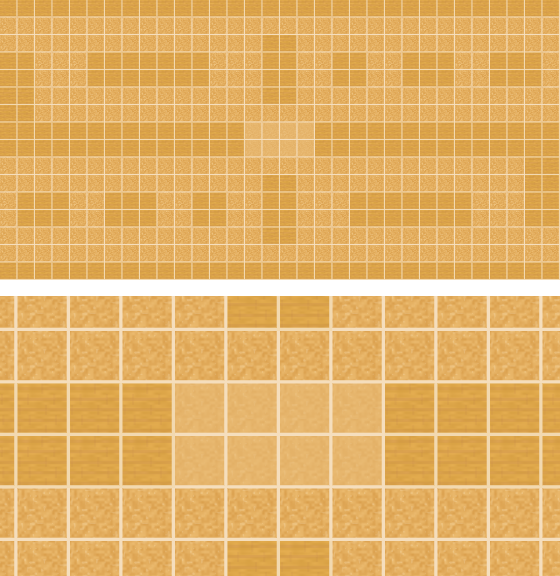
Top: the whole. Bottom: its middle third, enlarged.
Give the GLSL for this pattern, as a WebGL 2 fragment shader.

```glsl
#version 300 es
precision highp float;

uniform vec2 u_resolution;
out vec4 fragColor;

const vec2 GRID = vec2(32.0, 16.0);     // tiles across and down
const float LINE_WIDTH = 0.0625;        // grout, in tiles
const float GRAINS = 19.0;              // sand grains along a tile
const float PLANKS = 5.0;               // boards in a dark tile
const float SAND_CONTRAST = 0.13;
const float WOOD_CONTRAST = 0.05;
const float CENTRE_FADE = 0.6;

const vec3 SAND = vec3(0.89, 0.68, 0.37);
const vec3 PALE_SAND = vec3(0.91, 0.73, 0.46);
const vec3 WOOD = vec3(0.872, 0.655, 0.29);
const vec3 WOOD_SEAM = vec3(0.835, 0.61, 0.29);
const vec3 GROUT_ON_SAND = vec3(0.96, 0.87, 0.74);
const vec3 GROUT_ON_WOOD = vec3(0.95, 0.85, 0.69);

// Dark blocks of the upper half: first column, first row, last column, last row
const vec4 BLOCKS[9] = vec4[9](
    vec4(0, 0, 31, 0), vec4(0, 3, 1, 6), vec4(5, 3, 11, 4),
    vec4(15, 2, 16, 5), vec4(19, 3, 20, 4), vec4(23, 3, 25, 4),
    vec4(28, 3, 30, 4), vec4(0, 7, 13, 7), vec4(18, 7, 31, 7));

float hash(vec2 p) {
    uvec2 q = uvec2(ivec2(p) + 4096);
    uint h = (q.x * 73856u) ^ (q.y * 19349u);
    h = (h ^ (h >> 15)) * 739397u;
    h = (h ^ (h >> 13)) * 974711u;
    return float((h ^ (h >> 16)) & 65535u) / 65535.0;
}

float noise(vec2 p) {
    vec2 i = floor(p), f = fract(p);
    f = f * f * (3.0 - 2.0 * f);
    return mix(mix(hash(i), hash(i + vec2(1, 0)), f.x),
               mix(hash(i + vec2(0, 1)), hash(i + vec2(1, 1)), f.x), f.y);
}

bool inBlock(vec2 cell, vec4 block) {
    return all(greaterThanEqual(cell, block.xy)) && all(lessThanEqual(cell, block.zw));
}

// The lower half is the upper half turned by 180 degrees
bool isWood(vec2 cell) {
    if (cell.y >= GRID.y * 0.5) cell = GRID - 1.0 - cell;
    for (int i = 0; i < BLOCKS.length(); i++) {
        if (inBlock(cell, BLOCKS[i])) return true;
    }
    return false;
}

vec3 sandColor(vec2 local) {
    float grain = noise(local * GRAINS);
    float speck = smoothstep(0.7, 0.95, noise(local * GRAINS + 57.3));
    return mix(SAND, PALE_SAND, speck) + SAND_CONTRAST * (grain - 0.5) * vec3(0.5, 0.8, 1.0);
}

vec3 woodColor(vec2 local, vec2 pixel) {
    // Boards with horizontal seams and staggered butt joints
    float row = floor(local.y * PLANKS);
    float seamDistance = abs(fract(local.y * PLANKS) - 0.5) / PLANKS;
    float soft = max(pixel.y, 0.02);
    float seam = 1.0 - smoothstep(0.02, 0.02 + soft, seamDistance);
    float jointDistance = abs(fract(local.x * 2.0 + hash(vec2(row, 9.0))) - 0.5) * 0.5;
    float joint = 1.0 - smoothstep(0.01, 0.01 + max(pixel.x, 0.02), jointDistance);
    float fibre = noise(local * vec2(8.0, 22.0) + 31.7);
    float wear = clamp(seam * (0.4 + 0.6 * fibre) + 0.4 * joint, 0.0, 1.0);
    return mix(WOOD, WOOD_SEAM, wear) + WOOD_CONTRAST * (fibre - 0.5);
}

void main() {
    vec2 p = gl_FragCoord.xy / u_resolution * GRID;
    p.y = GRID.y - p.y;                 // rows count from the top
    vec2 pixel = GRID / u_resolution;
    vec2 cell = floor(p), local = fract(p);

    // Tile surface
    bool wood = isWood(cell);
    vec3 color = wood ? woodColor(local, pixel) : sandColor(local);
    if (inBlock(cell, vec4(14, 7, 17, 8))) color = mix(color, PALE_SAND, CENTRE_FADE);

    // Grout along the right and lower edge of each tile
    vec2 lineDistance = abs(fract(p + 0.5 * LINE_WIDTH + 0.5) - 0.5);
    vec2 cover = clamp((0.5 * LINE_WIDTH - lineDistance) / pixel + 0.5, 0.0, 1.0);
    vec3 grout = wood ? GROUT_ON_WOOD : GROUT_ON_SAND;
    color = mix(color, grout, max(cover.x, cover.y));

    fragColor = vec4(color, 1.0);
}
```
